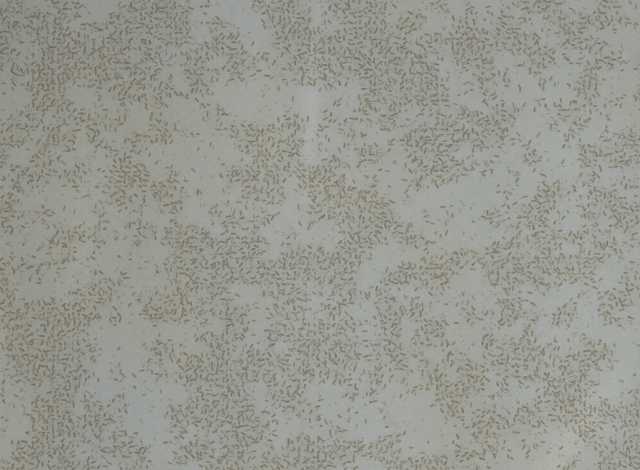
This texture is drawn by a Shadertoy shader. Its source:

```glsl
const vec3 CLOTH_COOL = vec3(0.628, 0.642, 0.628);
const vec3 CLOTH_WARM = vec3(0.634, 0.634, 0.592);
const vec3 FLECK_TAN = vec3(0.455, 0.415, 0.335);
const vec3 FLECK_GREY = vec3(0.395, 0.385, 0.340);

// Sine-free hashes
float hash12(vec2 p) {
    vec3 q = fract(p.xyx * 0.1031);
    q += dot(q, q.yzx + 33.33);
    return fract((q.x + q.y) * q.z);
}

vec3 hash32(vec2 p) {
    vec3 q = fract(p.xyx * vec3(0.1031, 0.1030, 0.0973));
    q += dot(q, q.yxz + 33.33);
    return fract((q.xxy + q.yzz) * q.zyx);
}

float valueNoise(vec2 p) {
    vec2 cell = floor(p), f = fract(p);
    f = f * f * (3.0 - 2.0 * f);
    float low = mix(hash12(cell), hash12(cell + vec2(1, 0)), f.x);
    float high = mix(hash12(cell + vec2(0, 1)), hash12(cell + vec2(1, 1)), f.x);
    return mix(low, high, f.y);
}

float fbm(vec2 p, int octaves) {
    float sum = 0.0, weight = 0.5, total = 0.0;
    for (int i = 0; i < octaves; i++) {
        sum += weight * valueNoise(p);
        total += weight;
        weight *= 0.6;
        p = mat2(1.6, 1.2, -1.2, 1.6) * p + 17.3;
    }
    return sum / total;
}

float capsule(vec2 p, vec2 halfAxis, float radius) {
    float along = clamp(dot(p, halfAxis) / dot(halfAxis, halfAxis), -1.0, 1.0);
    return length(p - halfAxis * along) - radius;
}

// Chance of a fleck: dense ragged patches with bare gaps between
float patchDensity(vec2 p) {
    float broad = fbm(p * 9.0 + 4.0, 2);
    float fine = fbm(p * 24.0 + 31.0, 3);
    return smoothstep(0.36, 0.60, broad * 0.42 + fine * 0.58);
}

// Returns fleck cover in x and its hue choice in y
vec2 flecks(vec2 p, float scale, float size, float amount, float seed) {
    vec2 grid = p * scale + seed;
    vec2 home = floor(grid);
    float blur = 0.6 * scale / iResolution.y + 0.05;
    vec2 result = vec2(0.0);
    for (int y = -1; y <= 1; y++)
    for (int x = -1; x <= 1; x++) {
        vec2 cell = home + vec2(x, y);
        vec3 rnd = hash32(cell + seed);
        vec3 form = hash32(cell + seed + 71.0);
        vec2 centre = cell + 0.15 + 0.7 * rnd.xy;
        float density = patchDensity((centre - seed) / scale);
        if (rnd.z > density * amount + 0.04) continue;
        float angle = 6.0 * valueNoise(cell * 0.17) + 2.2 * (form.x - 0.5);
        vec2 halfAxis = vec2(cos(angle), sin(angle)) * size * mix(0.12, 0.42, form.y);
        float edge = capsule(grid - centre, halfAxis, size * 0.17);
        float cover = smoothstep(blur, -blur, edge) * mix(0.5, 1.0, form.z);
        if (cover > result.x) result = vec2(cover, form.x);
    }
    return result;
}

// Soft bright fold along a line through a point
float fold(vec2 p, vec2 point, vec2 direction, float width, float reach) {
    vec2 q = p - point;
    float along = dot(q, direction);
    float across = dot(q, vec2(-direction.y, direction.x));
    return exp(-across * across / (width * width) - along * along / (reach * reach));
}

// Uneven light: dim left and top, brighter right and middle
float lighting(vec2 p, vec2 uv) {
    float light = mix(0.935, 1.015, smoothstep(0.0, 0.6, uv.x));
    light -= 0.035 * smoothstep(0.6, 1.0, uv.y);
    light += 0.05 * (fbm(p * vec2(5.0, 1.6) + 8.0, 3) - 0.5);
    light += 0.045 * fold(p, vec2(0.665, 0.82), vec2(0.05, 0.999), 0.018, 0.22);
    light += 0.055 * fold(p, vec2(1.22, 0.07), vec2(0.6, 0.8), 0.035, 0.16);
    light += 0.035 * fold(p, vec2(0.18, 0.52), vec2(0.1, 0.995), 0.05, 0.20);
    return light;
}

void mainImage(out vec4 fragColor, in vec2 fragCoord) {
    vec2 uv = fragCoord / iResolution.xy;
    vec2 p = fragCoord / iResolution.y;

    // Cloth, tinted slightly under the dense patches
    float warmth = smoothstep(0.35, 0.75, fbm(p * 3.0 + 50.0, 3)) * 0.7;
    vec3 colour = mix(CLOTH_COOL, CLOTH_WARM, warmth);
    colour -= vec3(0.014, 0.018, 0.030) * patchDensity(p);
    colour += 0.022 * (valueNoise(p * 190.0) - 0.5);

    // Two sizes of printed flecks
    float browning = 0.35 + 0.5 * fbm(p * 4.0 + 90.0, 2);
    vec2 large = flecks(p, 92.0, 1.0, 0.85, 13.0);
    vec2 small = flecks(p, 125.0, 0.85, 0.5, 207.0);
    colour = mix(colour, mix(FLECK_GREY, FLECK_TAN, browning + 0.3 * small.y), small.x * 0.55);
    colour = mix(colour, mix(FLECK_GREY, FLECK_TAN, browning + 0.3 * large.y), large.x * 0.8);

    fragColor = vec4(colour * lighting(p, uv), 1.0);
}
```
